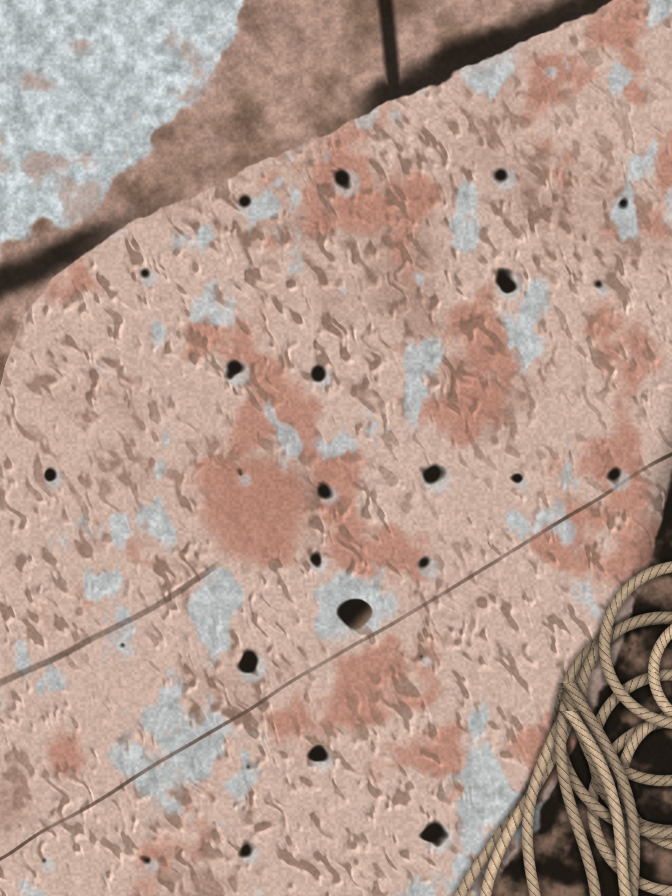
Write a Shadertoy shader that draws this texture.

```glsl
// A weathered clay slab, pitted along one slant, with lime stains, holes and grooves.
// Layered value noise gives relief and stains; edge curves split slab, stone and gaps.
// Dry scaly twigs are looped curves in the lower right corner.

#define CLAY_LIGHT vec3(0.80, 0.69, 0.635)
#define CLAY_SHADE vec3(0.68, 0.555, 0.50)
#define CLAY_RED vec3(0.71, 0.50, 0.43)
#define LIME vec3(0.76, 0.79, 0.80)
#define EARTH vec3(0.50, 0.40, 0.34)
#define DARK vec3(0.12, 0.10, 0.08)
#define TWIG vec3(0.76, 0.66, 0.55)
#define PIT_SCALE vec2(105.0, 48.0)
#define RELIEF 0.25
#define LIME_LEVEL 0.65
#define HOLE_CELL 0.105
#define TWIG_WIDTH 0.0075

float hash(vec2 p) {
    vec3 q = fract(p.xyx * 0.1031);
    q += dot(q, q.yzx + 33.33);
    return fract((q.x + q.y) * q.z);
}

float noise(vec2 p) {
    vec2 i = floor(p), f = fract(p), e = vec2(0, 1);
    f = f * f * (3.0 - 2.0 * f);
    return mix(mix(hash(i), hash(i + e.yx), f.x),
               mix(hash(i + e.xy), hash(i + e.yy), f.x), f.y);
}

float fbm(vec2 p) {
    float sum = 0.0, amp = 0.53;
    for (int i = 0; i < 4; i++) {
        sum += amp * noise(p);
        p = mat2(1.6, 1.2, -1.2, 1.6) * p + 7.3;
        amp *= 0.5;
    }
    return sum;
}

// 1 below the edge a, fading to 0 at b
float fade(float a, float b, float x) { return 1.0 - smoothstep(a, b, x); }

// Height of the slanted pits, 0 in a crevice and 1 on a ridge
float pitHeight(vec2 p) {
    vec2 q = vec2(dot(p, vec2(0.87, 0.5)), dot(p, vec2(0.5, -0.87)));
    q = (q + 0.012 * (noise(p * 45.0) - 0.5)) * PIT_SCALE;
    return smoothstep(0.2, 0.58, 0.62 * noise(q) + 0.38 * noise(q * 2.1 + 9.0));
}

vec3 slab(vec2 p) {
    float h = pitHeight(p), broad = fbm(p * 9.0 + 4.0);
    float red = fade(0.035, 0.065, length(p - vec2(0.28, 0.427)) + 0.05 * (broad - 0.5));
    float rough = mix(0.45 + 0.55 * smoothstep(0.25, 0.55, noise(p * 8.0 + 31.0)), 0.12, red);

    // Clay, lit from the upper left
    vec3 col = mix(CLAY_SHADE, CLAY_LIGHT, smoothstep(0.2, 0.58, broad + 0.25 * (h - 0.5)));
    col = mix(col, CLAY_RED, 0.8 * max(red, smoothstep(0.58, 0.72, fbm(p * 13.0 + 60.0))));
    float slope = h - pitHeight(p + vec2(-0.0025, 0.003));
    col *= 1.0 + RELIEF * rough * slope;
    col = mix(col, EARTH, 0.6 * rough * fade(0.0, 0.4, h));

    // Lime stains in a band, and a lime arch over the cave
    float across = (p.x - 0.14 - 0.35 * p.y) / 0.12;
    float stain = fbm(p * vec2(17.0, 12.0) + 20.0) + 0.09 * exp(-across * across);
    vec2 c = p - vec2(0.395, 0.31);
    float cave = length(c) + 0.025 * (noise(p * 50.0) - 0.5);
    float arch = fade(0.04, 0.052, cave) * smoothstep(-0.03, 0.0, c.y - 0.4 * c.x);
    float lime = max(smoothstep(LIME_LEVEL, LIME_LEVEL + 0.07, stain), arch) * (1.0 - red);
    col = mix(col, LIME * (0.8 + 0.3 * fbm(p * 75.0)) * (1.0 + 0.12 * slope), 0.85 * lime);

    // Grooves rising to the right
    float wear = 0.35 + 0.6 * noise(p * 35.0);
    float y = p.y + 0.006 * (noise(p * 18.0) - 0.5);
    float upper = y - 0.238 - 0.4 * p.x - 0.6 * p.x * p.x;
    float end = wear * fade(0.235, 0.25, p.x);
    col = mix(col, EARTH * 0.75, end * fade(0.002, 0.006, abs(upper)));
    col = mix(col, CLAY_LIGHT, 0.6 * end * fade(0.002, 0.006, abs(upper + 0.009)));
    col = mix(col, EARTH * 0.7, wear * fade(0.001, 0.0035, abs(y - 0.043 - 0.6 * p.x)));

    // Scattered holes with a bright lower lip, then the cave
    vec2 cell = floor(p / HOLE_CELL);
    vec2 v = fract(p / HOLE_CELL) - 0.3 - 0.4 * vec2(hash(cell + 3.0), hash(cell + 17.0));
    float size = hash(cell + 41.0), r = 0.03 + 0.1 * size * size;
    float present = step(0.5, hash(cell + 8.0));
    col = mix(col, LIME, 0.55 * present * fade(r, r + 0.07, length(v - vec2(0.05, -0.06))));
    float hole = length(v) + 0.09 * (noise(p * 90.0) - 0.5);
    col = mix(col, DARK, present * fade(r - 0.03, r + 0.03, hole));
    vec3 inside = mix(DARK, EARTH, smoothstep(-0.005, 0.02, c.x - c.y));
    return mix(col, inside, fade(0.016, 0.022, cave));
}

// Grey stone, brown rubble and shadowed gaps; rise is the height above the slab
vec3 background(vec2 p, float rise) {
    float n = fbm(p * 22.0), grain = fbm(p * 90.0), rag = n - 0.5;
    vec3 col = mix(EARTH, CLAY_SHADE, smoothstep(0.2, 0.6, n)) * (0.8 + 0.4 * grain);
    vec3 stone = mix(LIME * (0.72 + 0.5 * grain), CLAY_SHADE, 0.6 * smoothstep(0.58, 0.72, n));
    float rim = p.y - 0.72 - 0.3 * p.x - 2.4 * p.x * p.x + 0.09 * rag;
    col = mix(col, stone, smoothstep(-0.006, 0.008, rim));
    float crack = abs(p.y - 0.685 - 0.455 * p.x + 0.02 * rag);
    float gap = fade(0.005, 0.03, crack) * fade(0.07, 0.2, p.x);
    gap = max(gap, smoothstep(0.38, 0.43, p.x) * fade(0.015, 0.045, rise + 0.03 * rag));
    gap = max(gap, fade(0.004, 0.012, abs(p.x - 0.435 + 0.1 * (p.y - 0.95))));
    return mix(col, DARK, 0.9 * gap);
}

// One rounded, scaly strand over col; d is across and s along, in strand widths
vec3 strand(vec3 col, float d, float s, float tone) {
    float w = abs(d), scale = smoothstep(0.0, 0.35, fract(s * 0.64 + 0.8 * d));
    vec3 bark = TWIG * tone * (0.65 + 0.35 * scale) * (1.08 - 0.5 * w * w);
    return mix(col * (1.0 - 0.35 * fade(0.8, 1.9, w)), bark, fade(0.72, 0.95, w));
}

// Seven curled twigs, then seven hanging from one knot
vec3 twigs(vec3 col, vec2 p) {
    for (float k = 0.0; k < 14.0; k++) {
        float r = hash(vec2(k, 5.0)), j = k - 10.0;
        vec2 c = p - vec2(0.74 + 0.06 * r, 0.10 + 0.03 * k);
        float d = length(c) - 0.05 - 0.07 * hash(vec2(k, 9.0)), s = atan(c.y, c.x) * 0.1;
        if (k > 6.5) {
            float t = 1.0 - 0.2 * r - p.y / 0.24;
            if (t < 0.0) continue;
            float slope = 0.14 * j + 0.33 * cos(4.0 * t + k);
            d = p.x - 0.635 - 0.033 * j * t - 0.02 * (sin(4.0 * t + k) - sin(k));
            d /= sqrt(1.0 + slope * slope);
            s = p.y;
        }
        col = strand(col, d / TWIG_WIDTH, s / TWIG_WIDTH, 0.78 + 0.3 * r);
    }
    return col;
}

void mainImage(out vec4 fragColor, in vec2 fragCoord) {
    vec2 p = fragCoord / iResolution.y;
    float ragged = 0.02 * (fbm(p * 28.0) - 0.5);
    float rise = p.y - 0.685 - 0.455 * p.x + 0.115 * exp(-p.x / 0.035) - ragged;
    float left = 0.55 + 0.62 * p.y - 0.4 * p.y * p.y - p.x + ragged;
    vec3 soil = mix(DARK, EARTH, smoothstep(0.35, 0.75, fbm(p * 35.0)));
    vec3 face = slab(p) * mix(0.72, 1.0, smoothstep(0.0, 0.035, left));
    face = mix(face, CLAY_LIGHT, 0.4 * fade(0.0, 0.02, -rise));
    vec3 col = mix(face, background(p, rise), smoothstep(-0.002, 0.002, rise));
    col = twigs(mix(soil, col, smoothstep(-0.003, 0.003, left)), p);
    fragColor = vec4(clamp(col * (0.93 + 0.14 * noise(p * 330.0)), 0.0, 1.0), 1.0);
}
```
